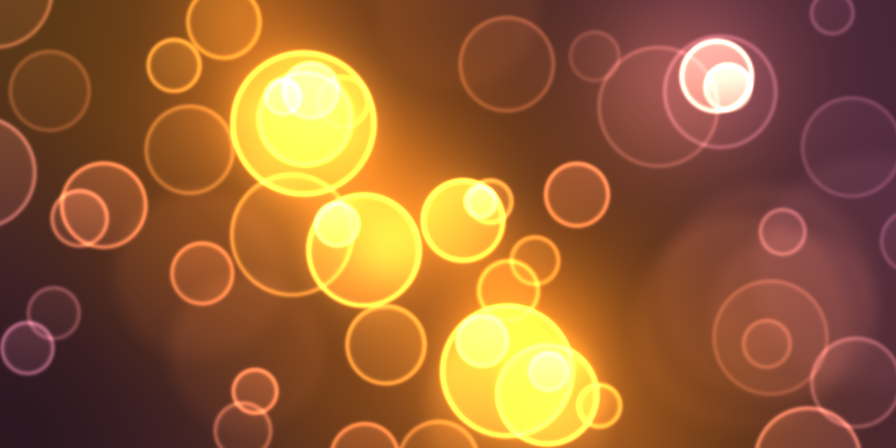
Give the GLSL for this background, as a WebGL 1 fragment shader.

```glsl
precision highp float;
// Warm bokeh lights: a blurred amber-to-plum backdrop under layers of
// translucent discs with thin bright rims. Discs are scattered by loops, and
// the brightest ones follow a diagonal streak of light across the canvas.
uniform vec2 u_resolution;

const vec3 UMBER = vec3(0.26, 0.14, 0.10);
const vec3 AMBER = vec3(0.57, 0.31, 0.10);
const vec3 PLUM  = vec3(0.29, 0.15, 0.24);
const vec3 GOLD  = vec3(1.00, 0.70, 0.22);
const vec3 CORAL = vec3(0.88, 0.47, 0.29);
const vec3 MAUVE = vec3(0.60, 0.36, 0.46);
const vec3 CREAM = vec3(1.00, 0.90, 0.72);

float hash(vec2 p) {
  return fract(sin(dot(p, vec2(12.9898, 78.233))) * 43758.5453);
}

vec2 hash2(float seed) {
  return vec2(hash(vec2(seed, 1.7)), hash(vec2(seed, 5.3)));
}

float valueNoise(vec2 p) {
  vec2 cell = floor(p), f = fract(p);
  f = f * f * (3.0 - 2.0 * f);
  float low = mix(hash(cell), hash(cell + vec2(1.0, 0.0)), f.x);
  float high = mix(hash(cell + vec2(0.0, 1.0)), hash(cell + 1.0), f.x);
  return mix(low, high, f.y);
}

float gaussian(float x, float width) {
  return exp(-x * x / (width * width));
}

float segmentDistance(vec2 p, vec2 a, vec2 b) {
  vec2 along = b - a;
  float t = clamp(dot(p - a, along) / dot(along, along), 0.0, 1.0);
  return length(p - a - along * t);
}

// Disc shaded from bottom to top, with a bright rim just inside its edge.
float bokeh(vec2 p, vec2 center, float radius, float edge, float fill, float rim) {
  vec2 q = p - center;
  float d = length(q) - radius;
  float body = 1.0 - smoothstep(-edge, edge, d);
  float shade = 0.75 + 0.25 * q.y / radius;
  return body * shade * fill + gaussian(d + edge, 1.2 * edge) * rim;
}

// Gold near the streak, coral further out, mauve at the cold ends.
vec3 lightTint(float streakDistance) {
  vec3 tint = mix(GOLD, CORAL, smoothstep(0.08, 0.4, streakDistance));
  return mix(tint, MAUVE, smoothstep(0.4, 0.85, streakDistance));
}

vec3 backdrop(vec2 p, float aspect, float streakDistance) {
  float cloud = valueNoise(p * 3.2 + 4.0);
  float warmth = gaussian(streakDistance, 0.52) * (0.65 + 0.6 * cloud);
  vec3 color = mix(UMBER, AMBER, clamp(warmth, 0.0, 1.0));
  float cold = smoothstep(0.3, 0.95, streakDistance);
  color = mix(color, PLUM, 0.75 * cold);
  float olive = gaussian(length(p - vec2(0.0, 1.0)), 0.4);
  color = mix(color, vec3(0.33, 0.22, 0.07), 0.7 * olive);
  color *= 1.0 - 0.4 * gaussian(length(p), 0.4);
  color += vec3(0.36, 0.20, 0.04) * gaussian(streakDistance, 0.19) * (0.4 + cloud);
  float blush = gaussian(length(p - vec2(0.77 * aspect, 0.83)), 0.23);
  return color + vec3(0.30, 0.16, 0.13) * blush;
}

void main() {
  vec2 p = gl_FragCoord.xy / u_resolution.y;
  float aspect = u_resolution.x / u_resolution.y;
  float edge = max(0.005, 1.0 / u_resolution.y);
  vec2 streakTop = vec2(0.26 * aspect, 0.92);
  vec2 streakEnd = vec2(0.62 * aspect, 0.04);
  vec3 color = backdrop(p, aspect, segmentDistance(p, streakTop, streakEnd));

  // Large, faint, out of focus discs
  for (int i = 0; i < 8; i++) {
    float n = float(i);
    vec2 center = hash2(n + 60.0) * vec2(aspect, 1.0);
    float radius = mix(0.16, 0.27, hash(vec2(n, 9.1)));
    vec3 tint = lightTint(segmentDistance(center, streakTop, streakEnd));
    color += tint * bokeh(p, center, radius, 0.03, 0.10, 0.0);
  }

  // Rimmed discs spread evenly with jitter
  for (int i = 0; i < 36; i++) {
    float n = float(i);
    vec2 spread = fract(0.5 + n * vec2(0.7549, 0.5698));
    spread += 0.12 * (hash2(n) - 0.5);
    vec2 center = (spread * 1.1 - 0.05) * vec2(aspect, 1.0);
    float size = hash(vec2(n, 3.9));
    float power = hash(vec2(n, 7.7));
    float radius = mix(0.05, 0.15, size * size);
    vec3 tint = lightTint(segmentDistance(center, streakTop, streakEnd));
    float fill = mix(0.08, 0.27, power * power);
    color += tint * bokeh(p, center, radius, edge, fill, mix(0.14, 0.5, power));
  }

  // Brilliant discs along the streak, each with a pale core and a halo
  for (int i = 0; i < 6; i++) {
    float n = float(i);
    vec2 jitter = hash2(n + 20.0) - 0.5;
    vec2 center = mix(streakTop, streakEnd, (n + 0.5) / 6.0) + 0.24 * jitter;
    float radius = mix(0.08, 0.17, fract(0.3 + n * 0.618));
    float glow = 0.55 + 0.6 * valueNoise(p * 7.0 + n);
    float halo = exp(-max(length(p - center) - radius, 0.0) / 0.04);
    color += GOLD * (bokeh(p, center, radius, edge, 0.7 * glow, 0.7) + 0.12 * halo);
    vec2 coreCenter = center + radius * vec2(jitter.y, 0.45);
    color += CREAM * bokeh(p, coreCenter, 0.4 * radius, edge, 0.4, 0.2);
  }

  // Pale pink light with an offset core
  vec2 pale = vec2(0.80 * aspect, 0.83);
  color += CREAM * bokeh(p, pale, 0.083, edge, 0.45, 0.6);
  color += CREAM * bokeh(p, pale + vec2(0.025, -0.025), 0.055, edge, 0.5, 0.2);

  gl_FragColor = vec4(clamp(color, 0.0, 1.0), 1.0);
}
```
